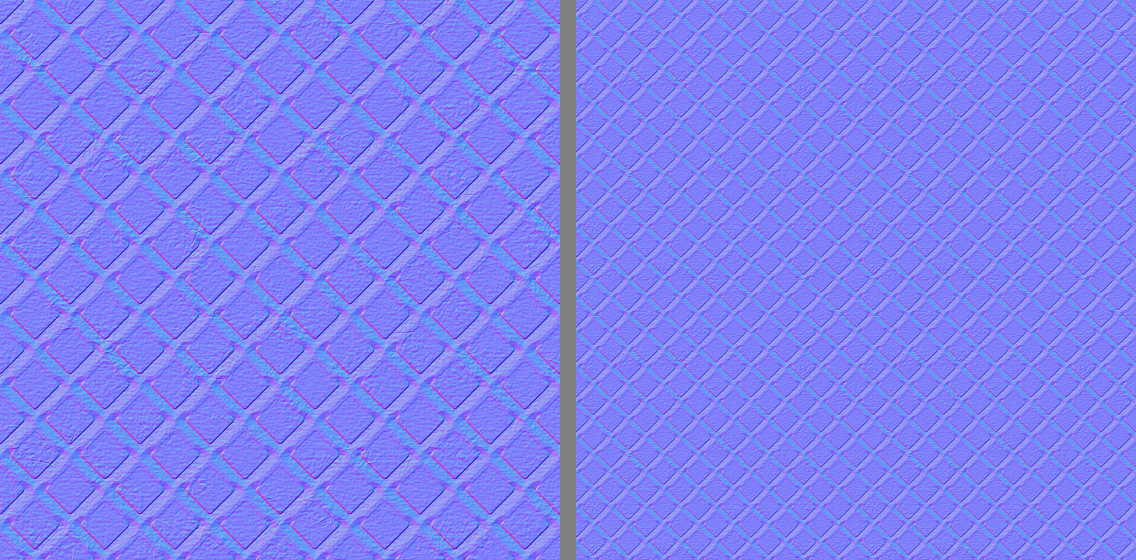
Left: one tile. Right: repeated 2 by 2.
Reproduce this texture map procedurally as a WebGL 1 fragment shader.

```glsl
precision highp float;
uniform vec2 u_resolution;

const float PI = 3.14159;

// Lattice: lengths are relative to the spacing of neighbouring tiles
const float REPEATS = 8.0;
const float TILE_HALF = 0.354;
const float CORNER_RADIUS = 0.06;
const float EDGE_SOFTNESS = 0.013;
const float EDGE_WOBBLE = 0.005;
const float SLOPE_WIDTH = 0.20;

// Heights, in canvas units
const float BAND_LOW = -0.0009;
const float BAND_HIGH = 0.0040;
const float GRAIN_HEIGHT = 0.00055;
const float PITTING_HEIGHT = 0.00050;
const float CREASE_HEIGHT = 0.0019;
const float FLAKE_HEIGHT = 0.0015;
const float SCRATCH_DEPTH = 0.0008;

// Surface wear: cells across the canvas
const vec2 GRAIN_CELLS = vec2(64.0, 222.0);
const vec2 PITTING_CELLS = vec2(186.0);
const vec2 CREASE_CELLS = vec2(62.0);
const vec2 FLAKE_CELLS = vec2(117.0);
const vec2 PATCH_CELLS = vec2(13.0);
const float LONG_SCRATCH_CELLS = 17.0;
const float SHORT_SCRATCH_CELLS = 46.0;
const float SCRATCH_WIDTH = 0.0012;
const float SAMPLE_STEP = 0.0008;
const float BLUE_SCALE = 0.965;

vec2 hash2(vec2 id) {
  vec2 k = vec2(dot(id, vec2(127.1, 311.7)), dot(id, vec2(269.5, 183.3)));
  return fract(sin(k) * 43758.5);
}

vec2 wrapCell(vec2 cell, vec2 period) {
  return floor(mod(cell + 0.5, period));
}

float cornerValue(vec2 cell, vec2 offset, vec2 f, vec2 period) {
  float angle = 2.0 * PI * hash2(wrapCell(cell + offset, period)).x;
  return dot(vec2(cos(angle), sin(angle)), f - offset);
}

// Gradient noise that wraps after a whole number of cells
float gradientNoise(vec2 uv, vec2 period) {
  vec2 cell = floor(uv * period);
  vec2 f = uv * period - cell;
  vec2 s = f * f * f * (f * (f * 6.0 - 15.0) + 10.0);
  float bottom = mix(cornerValue(cell, vec2(0.0), f, period),
                     cornerValue(cell, vec2(1.0, 0.0), f, period), s.x);
  float top = mix(cornerValue(cell, vec2(0.0, 1.0), f, period),
                  cornerValue(cell, vec2(1.0), f, period), s.x);
  return mix(bottom, top, s.y);
}

// One slightly bent scratch per cell, cut in or pushed up
float scratches(vec2 uv, float count) {
  vec2 p = uv * count;
  float total = 0.0;
  for (int y = -1; y <= 1; y++) {
    for (int x = -1; x <= 1; x++) {
      vec2 cell = floor(p) + vec2(float(x), float(y));
      vec2 id = wrapCell(cell, vec2(count));
      vec2 place = hash2(id + 0.37);
      vec2 style = hash2(id + 71.7);
      vec2 dir = vec2(cos(style.x * PI), sin(style.x * PI));
      vec2 d = p - cell - place;
      float along = dot(d, dir);
      float across = dot(d, vec2(-dir.y, dir.x)) + (place.x - 0.5) * 0.5 * along * along;
      across /= SCRATCH_WIDTH * count;
      float reach = mix(0.2, 0.9, style.y);
      float taper = 1.0 - smoothstep(0.5 * reach, reach, abs(along));
      total += (place.y - 0.5) * 2.0 * taper * exp(-across * across);
    }
  }
  return total;
}

// Sunken bands with a rim that rises to the two lower edges of each tile
float latticeHeight(vec2 uv, float wobble) {
  vec2 p = uv * REPEATS;
  vec2 k = vec2(p.x + p.y, p.y - p.x);
  vec2 fromTile = abs(fract(k + 0.5) - 0.5);
  vec2 q = fromTile - (TILE_HALF - CORNER_RADIUS);
  float d = length(max(q, 0.0)) + min(max(q.x, q.y), 0.0) - CORNER_RADIUS;
  float band = smoothstep(-EDGE_SOFTNESS, EDGE_SOFTNESS, d + EDGE_WOBBLE * wobble);

  vec2 toEdge = 1.0 - TILE_HALF - fract(k);
  vec2 pastEnd = max(fromTile - TILE_HALF, 0.0);
  float rim = min(length(vec2(toEdge.x, pastEnd.y)), length(vec2(toEdge.y, pastEnd.x)));
  return band * mix(BAND_HIGH, BAND_LOW, min(rim / SLOPE_WIDTH, 1.0));
}

float surfaceHeight(vec2 uv) {
  float worn = smoothstep(-0.2, 0.4, gradientNoise(uv, PATCH_CELLS));
  float crease = gradientNoise(uv, CREASE_CELLS);
  float h = latticeHeight(uv, crease);
  h += GRAIN_HEIGHT * gradientNoise(uv, GRAIN_CELLS);
  h += PITTING_HEIGHT * gradientNoise(uv, PITTING_CELLS);
  h -= CREASE_HEIGHT * mix(0.1, 1.0, worn) * abs(crease);
  h -= FLAKE_HEIGHT * mix(0.3, 1.0, worn) * abs(gradientNoise(uv, FLAKE_CELLS));
  float marks = scratches(uv, LONG_SCRATCH_CELLS) + scratches(uv, SHORT_SCRATCH_CELLS);
  return h + SCRATCH_DEPTH * mix(0.3, 1.2, worn) * marks;
}

void main() {
  vec2 uv = gl_FragCoord.xy / u_resolution;
  vec2 e = max(vec2(SAMPLE_STEP), 0.5 / u_resolution);
  vec2 dx = vec2(e.x, 0.0);
  vec2 dy = vec2(0.0, e.y);
  vec2 slope = vec2(surfaceHeight(uv + dx) - surfaceHeight(uv - dx),
                    surfaceHeight(uv + dy) - surfaceHeight(uv - dy)) / (2.0 * e);
  // Green points down the canvas
  vec3 normal = normalize(vec3(-slope.x, slope.y, 1.0));
  gl_FragColor = vec4(normal * vec3(0.5, 0.5, 0.5 * BLUE_SCALE) + 0.5, 1.0);
}
```
